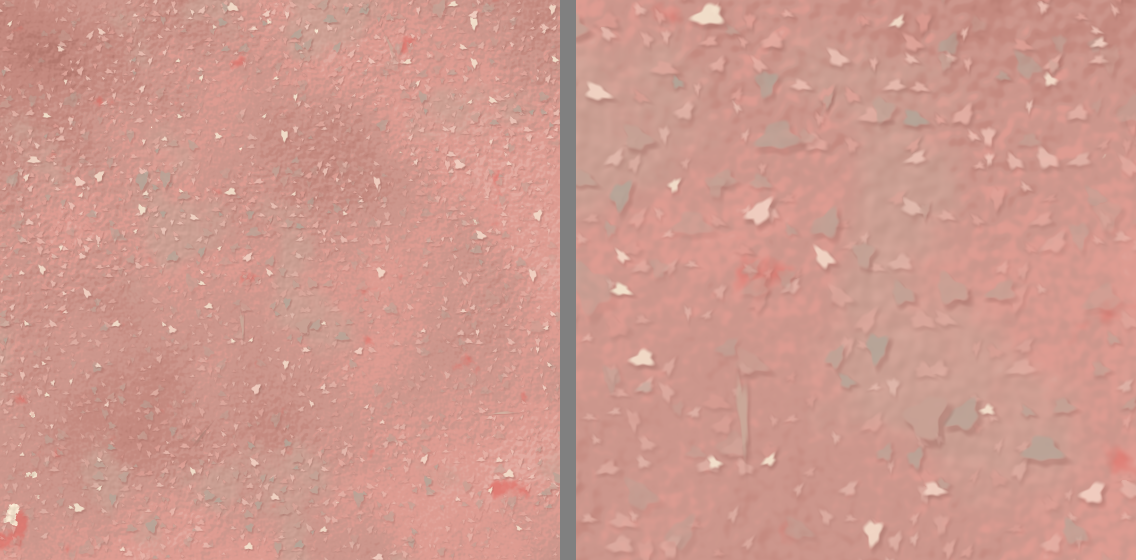
Left, the full canvas; right, a detail of the centre.
Reproduce this texture procedurally as a WebGL 1 fragment shader.

```glsl
precision highp float;
// Worn rose-painted ground with fine grit, grey pebbles, pale chips and flaking paint.
uniform vec2 u_resolution;

const vec3 DUSKY_ROSE = vec3(0.77, 0.54, 0.50);
const vec3 ROSE       = vec3(0.80, 0.59, 0.55);
const vec3 WARM_PINK  = vec3(0.87, 0.61, 0.57);
const vec3 LIGHT_PINK = vec3(0.89, 0.67, 0.63);
const vec3 DUST       = vec3(0.79, 0.63, 0.58);
const vec3 PALE_CHIP  = vec3(0.95, 0.81, 0.76);
const vec3 CREAM      = vec3(0.96, 0.91, 0.82);
const vec3 PEBBLE     = vec3(0.69, 0.65, 0.60);
const vec3 RED_PAINT  = vec3(0.88, 0.42, 0.39);
const vec3 SHADOW     = vec3(0.59, 0.38, 0.35);

const vec2  LIGHT_DIR    = vec2(-0.6, 0.8);
const float BROAD_SCALE  = 3.2;   // paint patches across the canvas
const float RELIEF_SCALE = 62.0;  // bumps across the canvas
const float RELIEF_GAIN  = 0.55;
const float PATCH_GAIN   = 0.85;
const float TONE_CENTRE  = 0.43;
const float EDGE_SOFT    = 0.0012;

vec2 hash2(vec2 p) {
  vec3 q = fract(vec3(p.xyx) * vec3(0.1031, 0.1030, 0.0973));
  q += dot(q, q.yzx + 33.33);
  return fract((q.xx + q.yz) * q.zy);
}

vec2 gradient(vec2 cell) {
  float angle = 6.2832 * hash2(cell + 71.0).x;
  return vec2(cos(angle), sin(angle));
}

float noise(vec2 p) {
  vec2 i = floor(p), f = fract(p);
  vec2 u = f * f * f * (f * (f * 6.0 - 15.0) + 10.0);
  vec2 e = vec2(1.0, 0.0);
  float low  = mix(dot(gradient(i), f), dot(gradient(i + e), f - e), u.x);
  float high = mix(dot(gradient(i + e.yx), f - e.yx), dot(gradient(i + 1.0), f - 1.0), u.x);
  return 1.4 * mix(low, high, u.y);
}

float fbm(vec2 p) {
  float sum = 0.0, gain = 0.55;
  for (int i = 0; i < 5; i++) {
    sum += gain * noise(p);
    p = mat2(1.6, 1.2, -1.2, 1.6) * p + 17.3;
    gain *= 0.5;
  }
  return sum;
}

// Bumpy height of the paint surface
float height(vec2 p) {
  return noise(p * RELIEF_SCALE) + 0.55 * noise(p * RELIEF_SCALE * 2.1 + 40.0);
}

// One at zero, falling smoothly to none at the given reach
float fade(float x, float reach) {
  return 1.0 - smoothstep(0.0, reach, x);
}

float chipDistance(vec2 q, float angle, float size, float stretch) {
  float c = cos(angle), s = sin(angle);
  q = mat2(c, -s, s, c) * q + 0.0001;
  q.x /= stretch;
  float a = atan(q.y, q.x);
  return length(q) * (1.0 + 0.2 * sin(3.0 * a + angle * 5.0) + 0.12 * sin(5.0 * a - angle * 9.0)) - size;
}

// Scattered chips: x = cover, y = thrown shadow, z = random tint
vec3 chips(vec2 p, float cells, float density, vec2 sizes, float stretch, float seed) {
  vec2 g = p * cells, home = floor(g);
  float soft = max(EDGE_SOFT, 0.8 / u_resolution.y) * cells;
  vec3 result = vec3(0.0);
  for (int j = -1; j <= 1; j++) {
    for (int i = -1; i <= 1; i++) {
      vec2 cell = home + vec2(float(i), float(j));
      vec2 spot = hash2(cell + seed), kind = hash2(cell + seed + 37.0);
      if (kind.x > density) continue;
      vec2 q = g - cell - 0.15 - 0.7 * spot;
      float size = mix(sizes.x, sizes.y, kind.y * kind.y);
      float angle = 6.2832 * fract(spot.x * 7.0 + kind.y);
      float cover = 1.0 - smoothstep(-soft, soft, chipDistance(q, angle, size, stretch));
      vec2 shifted = q + LIGHT_DIR * size * 0.6;
      float shade = 1.0 - smoothstep(-soft, 2.0 * soft, chipDistance(shifted, angle, size, stretch));
      if (cover > result.x) result.z = spot.y;
      result.xy = max(result.xy, vec2(cover, shade));
    }
  }
  return result;
}

vec3 layChips(vec3 ground, vec3 chip, vec3 dark, vec3 pale, float amount) {
  ground = mix(ground, SHADOW, 0.4 * amount * chip.y * (1.0 - chip.x));
  return mix(ground, mix(dark, pale, chip.z), amount * chip.x);
}

void main() {
  vec2 p = gl_FragCoord.xy / u_resolution.y;
  vec2 side = p - 0.5;
  // Broad patches and raking light over the bumps
  float broad = fbm(p * BROAD_SCALE + 4.7);
  float rough = smoothstep(-0.25, 0.3, fbm(p * 3.7 + 21.0) + 0.35 * side.y);
  float relief = height(p - LIGHT_DIR * 0.0018) - height(p + LIGHT_DIR * 0.0018);
  float grain = noise(p * 190.0) + 0.6 * noise(p * 85.0 + 9.0);
  float tone = TONE_CENTRE + PATCH_GAIN * broad + 0.3 * (side.x - 0.5 * side.y)
             + RELIEF_GAIN * relief * mix(0.35, 1.0, rough) + 0.13 * grain;
  vec3 color = mix(DUSKY_ROSE, ROSE, smoothstep(0.0, 0.35, tone));
  color = mix(color, WARM_PINK, smoothstep(0.35, 0.68, tone));
  color = mix(color, LIGHT_PINK, smoothstep(0.68, 1.0, tone));
  color -= 0.07 * fade(tone + 0.5, 0.5);
  // Grey dust where the paint has thinned
  float dusty = fbm(p * 4.3 + 53.0) - 0.2 * side.x + 0.04 * grain;
  color = mix(color, DUST + 0.04 * relief, 0.8 * smoothstep(0.1, 0.35, dusty));
  // Red stains and peeling flakes, gathered near the lower borders
  float border = fade(min(p.x, abs(p.x - 0.93)), 0.16) * fade(p.y, 0.65);
  float stain = fbm(p * 13.0 + 81.0) + 0.3 * border;
  color = mix(color, RED_PAINT, 0.65 * smoothstep(0.4, 0.65, stain));
  float flake = fbm(p * 24.0 + 12.0) + 0.42 * fade(p.x, 0.13) * fade(p.y, 0.55);
  color = mix(color, CREAM + 0.12 * relief, 0.9 * smoothstep(0.58, 0.66, flake));
  // Grit, pebbles, cream chips and dry slivers
  float pebbly = 0.35 + 0.5 * smoothstep(-0.15, 0.25, dusty);
  color = layChips(color, chips(p, 66.0, 0.42, vec2(0.1, 0.28), 1.6, 3.0), WARM_PINK, PALE_CHIP, 0.45 + 0.35 * rough);
  color = layChips(color, chips(p, 44.0, 0.25, vec2(0.1, 0.3), 1.4, 19.0), PEBBLE, DUST, pebbly);
  color = layChips(color, chips(p, 21.0, 0.16, vec2(0.08, 0.22), 1.35, 45.0), PEBBLE, DUST, pebbly);
  color = layChips(color, chips(p, 30.0, 0.13, vec2(0.07, 0.19), 1.5, 63.0), PALE_CHIP, CREAM, 0.9);
  color = layChips(color, chips(p, 6.0, 0.09, vec2(0.012, 0.018), 7.0, 90.0), SHADOW, CREAM, 0.85);
  gl_FragColor = vec4(clamp(color, 0.0, 1.0), 1.0);
}
```
